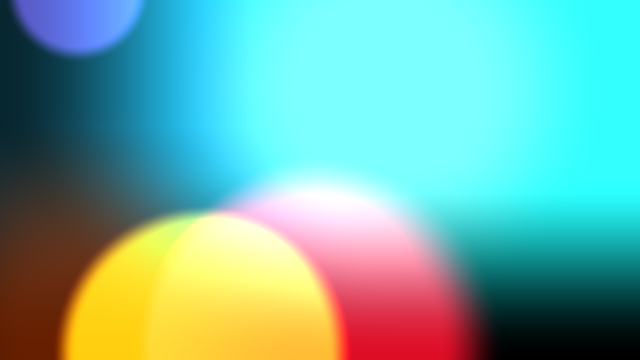
Reproduce this background procedurally as a Shadertoy shader.

```glsl
// Overlapping out-of-focus lights: a broad cyan wash, a rust haze, and
// violet, crimson and yellow discs. Each light is a soft distance falloff,
// and all of them are summed so that the overlaps bleach towards white.

// Filled disc whose rim fades over +-blur around the radius.
float softDisc(vec2 p, vec2 center, float radius, float blur) {
    return 1.0 - smoothstep(radius - blur, radius + blur, distance(p, center));
}

// Cyan wash: dark at the left and bottom, palest in the upper middle.
vec3 cyanWash(vec2 p) {
    float slantedX = p.x - 0.5 * max(0.0, 0.65 - p.y);
    float across = 0.15 + 0.92 * smoothstep(0.0, 0.85, slantedX);
    float rise = smoothstep(0.0, 0.55, p.y);
    float level = across * rise;
    float blueTint = mix(1.25, 1.0, smoothstep(0.4, 1.0, p.x));
    float paleCore = 0.28 * softDisc(p, vec2(1.07, 0.75), 0.43, 0.19);
    return vec3(0.19 * level * rise + paleCore, level, level * blueTint);
}

// Yellow disc with a warm rim: red reaches further out than green and blue.
vec3 yellowDisc(vec2 p) {
    vec2 center = vec2(0.5625, 0.016);
    return vec3(0.62 * softDisc(p, center, 0.389, 0.030),
                0.69 * softDisc(p, center, 0.383, 0.032),
                0.06 * softDisc(p, center, 0.375, 0.035));
}

void mainImage(out vec4 fragColor, in vec2 fragCoord) {
    vec2 p = fragCoord / iResolution.y;
    p.x *= (16.0 / 9.0) * iResolution.y / iResolution.x;

    // Wide glows
    vec3 color = cyanWash(p);
    color += vec3(0.40, 0.12, 0.0) * softDisc(p, vec2(0.22, 0.08), 0.39, 0.24);

    // Violet disc at the top edge
    color += vec3(0.32, 0.19, 0.58) * softDisc(p, vec2(0.215, 1.03), 0.18, 0.025);

    // Crimson disc, crisp on its left and blurred on its right
    float blur = mix(0.025, 0.09, smoothstep(0.4, 0.9, p.x));
    color += vec3(0.87, 0.05, 0.15) * softDisc(p, vec2(0.857, 0.03), 0.455, blur);

    color += yellowDisc(p);
    fragColor = vec4(clamp(color, 0.0, 1.0), 1.0);
}
```
